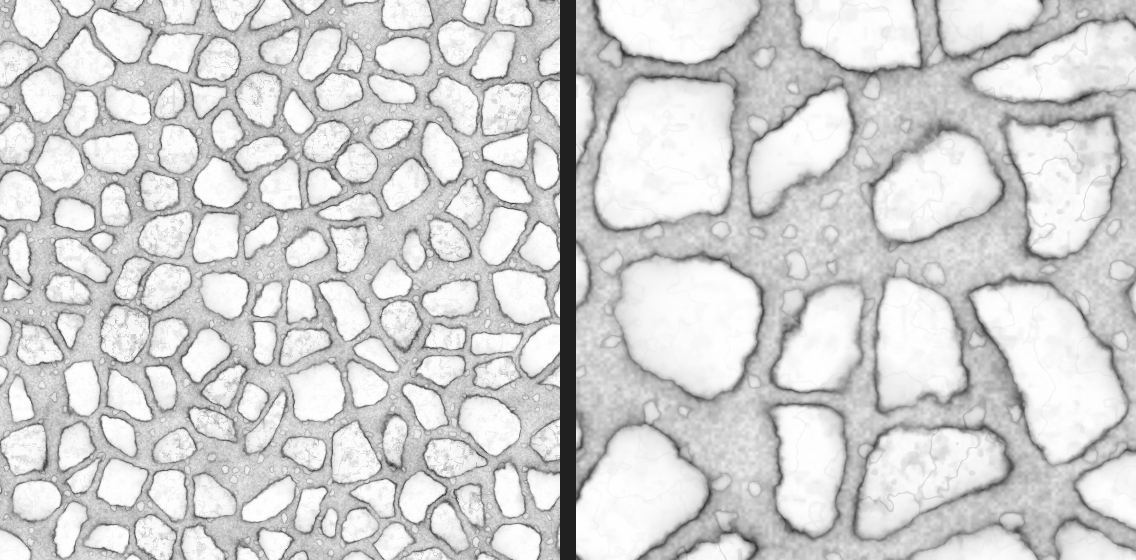
Left: the whole. Right: its middle third, enlarged.
Write a Shadertoy shader that draws this texture map.

```glsl
// Pale rounded and angular stones set in grainy grey mortar, with dark worn outlines.

const float CELLS = 11.6;         // stones across the canvas
const float JITTER = 0.84;        // irregularity of the stone layout
const float GAP_MIN = 0.035;      // half width of the narrowest joints
const float GAP_RANGE = 0.075;    // extra half width of the widest joints
const float ROUND_SOFT = 11.0;    // corner sharpness of the roundest stones
const float ROUND_HARD = 38.0;    // corner sharpness of the most angular stones
const float OUTLINE_WIDTH = 0.022;
const float OUTLINE_DARK = 0.27;
const float JOINT_SHADE = 0.24;   // darkening of the mortar beside a stone
const float RIM_SHADE = 0.16;     // darkening of the stone towards its rim
const float PEBBLE_GRID = 4.0;    // pebble cells per stone cell
const float PEBBLE_SHARE = 0.45;
const float STONE_TONE = 1.0;
const float MORTAR_TONE = 0.89;

vec2 hash2(vec2 p) {
    vec3 q = fract(p.xyx * vec3(0.1031, 0.1030, 0.0973));
    q += dot(q, q.yzx + 33.33);
    return fract((q.xx + q.yz) * q.zy);
}

float noise(vec2 p) {
    vec2 i = floor(p), f = fract(p);
    f = f * f * (3.0 - 2.0 * f);
    float low = mix(hash2(i).x, hash2(i + vec2(1, 0)).x, f.x);
    float high = mix(hash2(i + vec2(0, 1)).x, hash2(i + vec2(1, 1)).x, f.x);
    return mix(low, high, f.y);
}

float fbm(vec2 p) {
    float sum = 0.0, amp = 0.533;
    for (int i = 0; i < 4; i++) {
        sum += amp * noise(p);
        p = mat2(1.6, 1.2, -1.2, 1.6) * p + 7.3;
        amp *= 0.5;
    }
    return sum;
}

vec2 seedPoint(vec2 cell) {
    return cell + 0.5 + JITTER * (hash2(cell) - 0.5);
}

// Returns the rounded and the plain distance to the cell border.
vec2 stoneCell(vec2 p, out vec2 id, out vec2 rel) {
    vec2 base = floor(p);
    float nearest = 1e5;
    for (int y = -1; y <= 1; y++)
    for (int x = -1; x <= 1; x++) {
        vec2 cell = base + vec2(x, y);
        vec2 v = p - seedPoint(cell);
        if (dot(v, v) < nearest) { nearest = dot(v, v); id = cell; rel = v; }
    }
    vec2 shape = hash2(id + 41.0), turn = hash2(id + 83.0);
    float k = mix(ROUND_SOFT, ROUND_HARD, shape.x * shape.x);

    // A slab of random direction flattens two sides of each stone
    float angle = 6.2832 * turn.x;
    float slab = 0.33 + 0.38 * shape.y - abs(dot(rel, vec2(cos(angle), sin(angle))));
    float sum = exp(-k * slab), edge = 1e5;
    for (int y = -2; y <= 2; y++)
    for (int x = -2; x <= 2; x++) {
        if (x == 0 && y == 0) continue;
        vec2 across = seedPoint(id + vec2(x, y)) - seedPoint(id);
        float d = 0.5 * length(across) - dot(rel, normalize(across));
        edge = min(edge, d);
        sum += exp(-k * d);
    }
    return vec2(-log(sum) / k, edge);
}

// Distance inside scattered pebbles, negative outside
float pebbles(vec2 p) {
    p *= PEBBLE_GRID;
    vec2 cell = floor(p), h = hash2(cell + 17.0);
    float radius = 0.16 + 0.22 * h.y;
    vec2 v = fract(p) - 0.5 - 0.2 * (hash2(cell + 59.0) - 0.5);
    v.x *= 0.8 + 0.5 * h.y;
    return h.x < PEBBLE_SHARE ? (radius - length(v)) / PEBBLE_GRID : -1.0;
}

void mainImage(out vec4 fragColor, in vec2 fragCoord) {
    vec2 p = fragCoord / iResolution.y * CELLS;
    float blur = 1.2 * CELLS / iResolution.y;

    // Bent and chipped borders
    vec2 bend = vec2(noise(p * 1.7), noise(p * 1.7 + 31.0)) - 0.5;
    vec2 chip = vec2(fbm(p * 7.0), fbm(p * 7.0 + 57.0)) - 0.5;
    vec2 id, rel;
    vec2 border = stoneCell(p + 0.24 * bend + 0.10 * chip, id, rel);
    float gap = GAP_MIN + GAP_RANGE * noise(p * 1.3 + 11.0);
    float inside = border.x - gap;
    float outside = max(0.0, min(-inside, gap + border.y));
    vec2 look = hash2(id + 127.0);

    // Mortar: fine grain, small pebbles and shade in the joints
    float grain = noise(p * 24.0) * 0.5 + noise(p * 43.0 + 5.0) * 0.5;
    float patchy = fbm(p * 2.2 + 71.0);
    float mortar = MORTAR_TONE - 0.20 * (grain - 0.3) - 0.16 * (patchy - 0.4);
    float pebble = pebbles(p + 0.15 * chip);
    float pebbleTone = 0.95 - 0.2 * exp(-max(pebble, 0.0) / 0.02);
    mortar = mix(mortar, pebbleTone, smoothstep(-blur, blur, pebble));
    mortar -= 0.16 * exp(-pow(pebble / 0.018, 2.0)) * patchy;
    mortar -= JOINT_SHADE * exp(-outside / 0.055) * (0.4 + patchy);

    // Stone: creases, stains and pits, stronger on rough ones
    float rough = mix(0.12, 1.0, look.x * look.x);
    float crease = 1.0 - abs(2.0 * fbm(p * 3.6 + id * 9.0) - 1.0);
    float stain = smoothstep(0.48, 0.8, fbm(p * 8.0 + id * 5.0));
    float pit = smoothstep(0.78, 0.95, noise(p * 15.0 + id));
    float stone = STONE_TONE - rough * (0.15 * smoothstep(0.94, 1.0, crease)
                + 0.16 * stain + 0.12 * pit + 0.05 * grain);
    float lean = 6.2832 * look.y;
    float side = dot(rel, vec2(cos(lean), sin(lean))) / (length(rel) + 0.01);
    float rimWidth = mix(0.022, 0.085, smoothstep(-0.2, 1.0, side));
    stone -= RIM_SHADE * exp(-max(inside, 0.0) / rimWidth);

    // Join both and draw the worn outline
    float tone = mix(mortar, stone, smoothstep(-blur, blur, inside));
    float wear = smoothstep(0.2, 0.75, fbm(p * 4.5 + 19.0));
    tone -= OUTLINE_DARK * exp(-pow(inside / OUTLINE_WIDTH, 2.0)) * (0.25 + wear);
    fragColor = vec4(vec3(clamp(tone, 0.0, 0.995)), 1.0);
}
```
